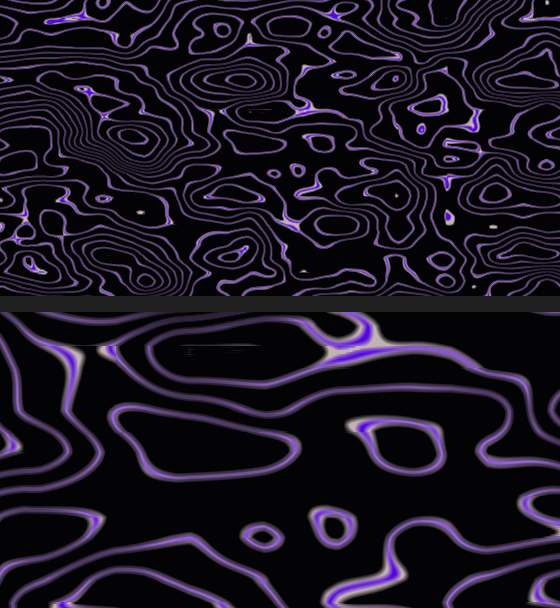
Top: the whole. Bottom: its middle third, enlarged.
This pattern is drawn by a Shadertoy shader. Its source:

```glsl
const vec3 BACKGROUND = vec3(0.012, 0.009, 0.020);
const vec3 VIOLET = vec3(0.33, 0.03, 0.88);
const vec3 CREAM = vec3(0.76, 0.70, 0.70);

const vec2 CELLS = vec2(2.9, 5.1);      // coarse noise cells per canvas height
const vec2 OFFSET = vec2(13.7, 5.3);    // chosen part of the terrain
const vec2 OCTAVE_SHIFT = vec2(17.31, 9.73);
const float LACUNARITY = 2.03;
const vec3 OCTAVE_WEIGHTS = vec3(0.50, 0.25, 0.095);
const float ROUNDNESS = 0.7;            // 0 = straight slopes, 1 = smooth hills
const float CONTOURS = 20.0;            // contour lines per unit of height
const float LINE_WIDTH = 0.160;         // share of each contour step
const float RIM_WIDTH = 0.052;          // cream rim on each side of a line
const float SOFTNESS = 1.8;             // filter width relative to a pixel
const float REFERENCE_HEIGHT = 270.0;   // canvas height at which softness is one pixel

float hash(vec2 p) {
    vec3 q = fract(p.xyx * vec3(0.1031, 0.1030, 0.0973));
    q += dot(q, q.yzx + 33.33);
    return fract((q.x + q.y) * q.z);
}

float valueNoise(vec2 p) {
    vec2 cell = floor(p);
    vec2 f = fract(p);
    vec2 s = mix(f, f * f * (3.0 - 2.0 * f), ROUNDNESS);
    float low = mix(hash(cell), hash(cell + vec2(1.0, 0.0)), s.x);
    float high = mix(hash(cell + vec2(0.0, 1.0)), hash(cell + vec2(1.0)), s.x);
    return mix(low, high, s.y);
}

float terrain(vec2 p) {
    float height = 0.0;
    for (int i = 0; i < 3; i++) {
        height += OCTAVE_WEIGHTS[i] * valueNoise(p);
        p = p * LACUNARITY + OCTAVE_SHIFT;
    }
    return height;
}

// Integral of a repeating band that covers [start, start + width] of each step
float bandIntegral(float t, float start, float width) {
    return floor(t) * width + clamp(fract(t) - start, 0.0, width);
}

// Band coverage averaged over the filter footprint
float bandCoverage(float t, float footprint, float start, float width) {
    float a = bandIntegral(t - 0.5 * footprint, start, width);
    float b = bandIntegral(t + 0.5 * footprint, start, width);
    return clamp((b - a) / footprint, 0.0, 1.0);
}

void mainImage(out vec4 fragColor, in vec2 fragCoord) {
    vec2 uv = fragCoord / iResolution.y;
    float level = CONTOURS * terrain(uv * CELLS + OFFSET);
    float slope = length(vec2(dFdx(level), dFdy(level)));
    float pixels = SOFTNESS * max(iResolution.y / REFERENCE_HEIGHT, 0.6);
    float footprint = max(pixels * slope, 0.004);

    // Each contour is a violet core between two cream rims
    float start = 0.5 - 0.5 * LINE_WIDTH;
    float coreWidth = LINE_WIDTH - 2.0 * RIM_WIDTH;
    float line = bandCoverage(level, footprint, start, LINE_WIDTH);
    float core = bandCoverage(level, footprint, start + RIM_WIDTH, coreWidth);
    float rim = max(line - core, 0.0);

    vec3 color = BACKGROUND * (1.0 - line) + VIOLET * core + CREAM * rim;
    fragColor = vec4(color, 1.0);
}
```
